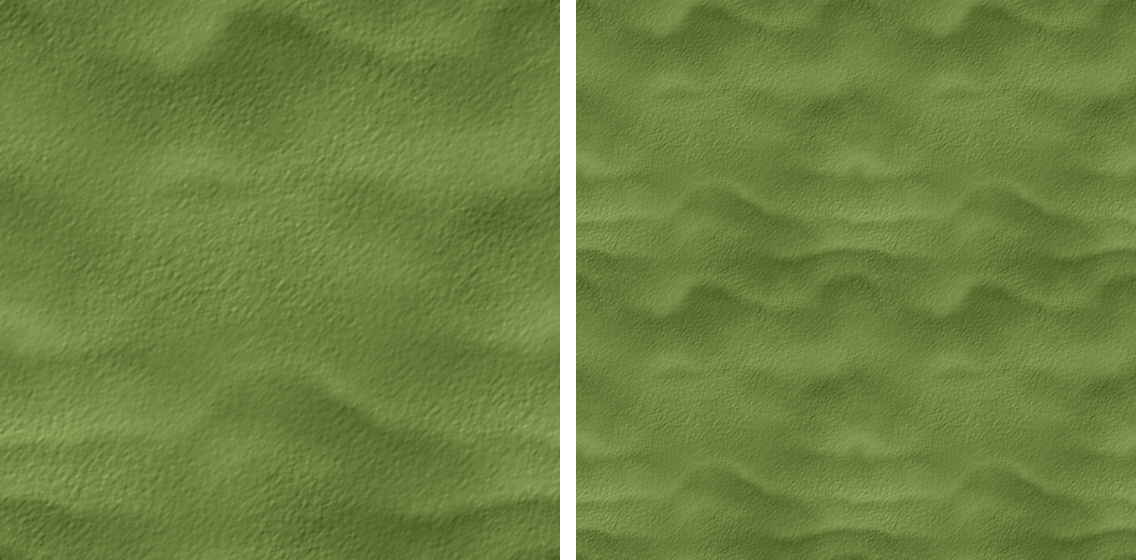
Left: one tile. Right: repeated 2 by 2.
Reproduce this texture procedurally as a Shadertoy shader.

```glsl
#define GRASS vec3(0.42, 0.50, 0.245)
#define TINT vec3(1.0, 1.0, 0.82)
#define PATCH_CONTRAST 0.20
#define RIDGE_CONTRAST 0.14
#define GRAIN_CONTRAST 0.085
#define SPECK_CONTRAST 0.085
#define RIDGES 5.0
#define SPECK_CELLS 44.0
#define BLADES vec2(68.0, 104.0)
#define LIGHT_STEP vec2(-0.0028, 0.0028)

float hash(vec2 cell) {
    vec3 h = fract(cell.xyx * vec3(0.1031, 0.1030, 0.0973));
    h += dot(h, h.yzx + 33.33);
    return fract((h.x + h.y) * h.z);
}

// Smooth value noise that wraps after a whole period of cells
float noise(vec2 p, vec2 period) {
    vec2 cell = floor(p), f = fract(p);
    vec2 s = f * f * f * (f * (f * 6.0 - 15.0) + 10.0);
    vec2 a = mod(cell, period), b = mod(cell + 1.0, period);
    return mix(mix(hash(a), hash(vec2(b.x, a.y)), s.x),
               mix(hash(vec2(a.x, b.y)), hash(b), s.x), s.y);
}

float wrapNoise(vec2 uv, vec2 repeats) {
    return noise(uv * repeats, repeats);
}

// Wide, flat patches of light and shade
float patches(vec2 uv) {
    vec2 repeats = vec2(3.0, 5.0);
    float sum = 0.0, weight = 0.56;
    for (int i = 0; i < 4; i++) {
        sum += weight * (wrapNoise(uv + 0.17 * float(i), repeats) - 0.5);
        repeats *= 2.0;
        weight *= 0.5;
    }
    return sum;
}

// Uneven bands: light at the foot, a soft step to dark below it
float ridges(vec2 uv) {
    float bend = 1.1 * wrapNoise(uv, vec2(4.0, 3.0))
               + 0.35 * wrapNoise(uv, vec2(9.0, 7.0))
               + 0.10 * wrapNoise(uv, vec2(23.0, 19.0));
    float f = fract(uv.y * RIDGES + bend);
    float band = smoothstep(0.0, 0.28, f) * (1.0 - f);
    float strength = smoothstep(0.15, 0.75, wrapNoise(uv + 0.4, vec2(4.0, 6.0)));
    return (band - 0.36) * strength;
}

// Height of short blades leaning up to the right
float bladeHeight(vec2 uv) {
    vec2 slant = vec2(uv.x + uv.y, uv.x - uv.y);
    return wrapNoise(slant, BLADES)
         + 0.6 * wrapNoise(slant, floor(BLADES * 1.6))
         + 0.5 * wrapNoise(uv, vec2(97.0, 89.0));
}

// Sparse pale blade tips, one at most per cell
float specks(vec2 uv) {
    vec2 p = uv * SPECK_CELLS;
    vec2 cell = mod(floor(p), SPECK_CELLS);
    vec2 center = 0.28 + 0.44 * vec2(hash(cell + 71.0), hash(cell + 137.0));
    vec2 d = fract(p) - center;
    vec2 slant = vec2(d.x + d.y, d.x - d.y) * 0.7071;
    float shape = smoothstep(1.0, 0.0, length(slant / vec2(0.24, 0.15)));
    return shape * smoothstep(0.72, 1.0, hash(cell + 211.0));
}

void mainImage(out vec4 fragColor, in vec2 fragCoord) {
    vec2 uv = fragCoord / iResolution.xy;

    // Broad shading
    float tone = PATCH_CONTRAST * patches(uv) + RIDGE_CONTRAST * ridges(uv);

    // Blades lit from the upper left, rougher in some places
    float rough = 0.6 + 0.8 * wrapNoise(uv + 0.63, vec2(6.0, 9.0));
    float relief = bladeHeight(uv) - bladeHeight(uv + LIGHT_STEP);
    tone += rough * (GRAIN_CONTRAST * relief + SPECK_CONTRAST * specks(uv));

    fragColor = vec4(GRASS + tone * TINT, 1.0);
}
```
